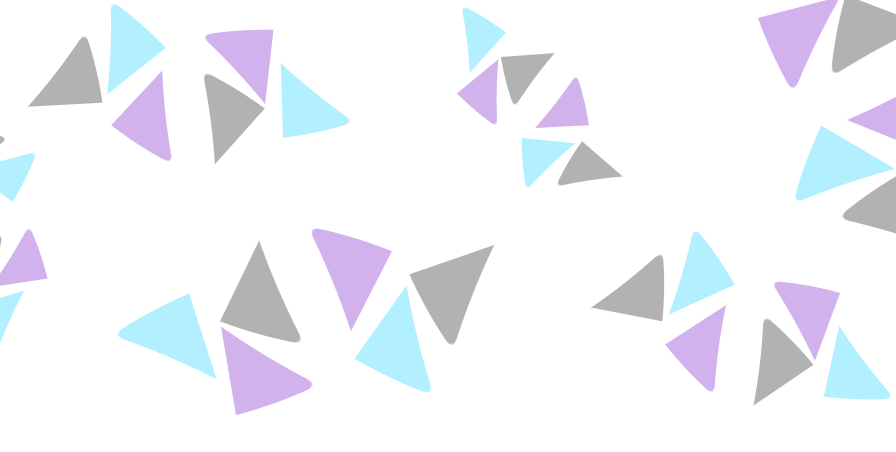
A Shadertoy shader for this pattern:

```glsl
// Flat pastel triangles scattered in zigzag garlands on white.

const vec3 WHITE  = vec3(1.0);
const vec3 GREY   = vec3(0.70);
const vec3 CYAN   = vec3(0.70, 0.94, 1.0);
const vec3 PURPLE = vec3(0.82, 0.70, 0.93);
const float PI = 3.14159;
const int GARLANDS = 6;
const int TRIANGLES = 6;

vec2 rotate(vec2 v, float angle) {
    float c = cos(angle), s = sin(angle);
    return vec2(c * v.x - s * v.y, s * v.x + c * v.y);
}

// Maximum with a rounded transition of width k.
float smoothMax(float a, float b, float k) {
    float h = max(k - abs(a - b), 0.0) / k;
    return max(a, b) + 0.25 * k * h * h;
}

// Signed distance to the edge a-b (outside on its left), bulging by bow.
float edgeDistance(vec2 p, vec2 a, vec2 b, float bow) {
    vec2 edge = b - a;
    float len = length(edge);
    float t = clamp(dot(p - a, edge) / (len * len), 0.0, 1.0);
    float side = dot(p - a, vec2(-edge.y, edge.x)) / len;
    return side - bow * 4.0 * t * (1.0 - t);
}

// Slightly bent triangle with one blunt corner, centred on the origin.
float triangleDistance(vec2 p) {
    vec2 apex = vec2(-0.40, 0.16);
    vec2 blunt = vec2(0.41, 0.175);
    vec2 corner = vec2(0.025, -0.32);
    float longEdge = edgeDistance(p, apex, blunt, -0.015);
    float baseEdge = edgeDistance(p, blunt, corner, 0.015);
    float shortEdge = edgeDistance(p, corner, apex, 0.0);
    return max(smoothMax(longEdge, baseEdge, 0.08), shortEdge);
}

// Zigzag position of a triangle along its garland.
vec2 garlandPosition(float i) {
    float stagger = -0.15 * cos(PI * i) * sin(PI * i / 5.0);
    float zigzag = -0.36 * cos(1.9 * (i - 2.45)) - 0.03 * (i - 1.0);
    return vec2(0.4 * (i - 2.5) + stagger, zigzag);
}

// Heading fans out along the garland; every third triangle is flipped.
float garlandHeading(int index) {
    float i = float(index);
    float degrees_ = 63.0 + 15.0 * i + 12.0 * sin(2.1 * (i - 0.6));
    return radians(degrees_ + (index % 3 == 2 ? 180.0 : 0.0));
}

// The colour order runs forwards, then backwards.
vec3 triangleColor(int index) {
    int k = (index < 3 ? index : 6 - index) % 3;
    return k == 0 ? GREY : (k == 1 ? CYAN : PURPLE);
}

// Paints one garland, p in its own frame; pixel is the edge softness.
vec3 paintGarland(vec3 color, vec2 p, float pixel) {
    for (int i = 0; i < TRIANGLES; i++) {
        vec2 q = rotate(p - garlandPosition(float(i)), -garlandHeading(i));
        float cover = clamp(0.5 - triangleDistance(q) / pixel, 0.0, 1.0);
        color = mix(color, triangleColor(i), cover);
    }
    return color;
}

void mainImage(out vec4 fragColor, in vec2 fragCoord) {
    vec2 p = fragCoord / iResolution.y;

    // Garland layout: centre x, centre y, size, rotation in degrees.
    vec4 layout_[GARLANDS] = vec4[GARLANDS](
        vec4( 0.416, 0.806, 0.258,   0.0),
        vec4( 1.173, 0.765, 0.186, 136.0),
        vec4( 0.698, 0.292, 0.310, 196.0),
        vec4( 1.651, 0.276, 0.250, -14.0),
        vec4( 1.891, 0.811, 0.295, 111.0),
        vec4(-0.028, 0.499, 0.199, -75.0));

    vec3 color = WHITE;
    for (int g = 0; g < GARLANDS; g++) {
        vec4 garland = layout_[g];
        vec2 local = rotate(p - garland.xy, -radians(garland.w)) / garland.z;
        color = paintGarland(color, local, 1.0 / (iResolution.y * garland.z));
    }
    fragColor = vec4(color, 1.0);
}
```
